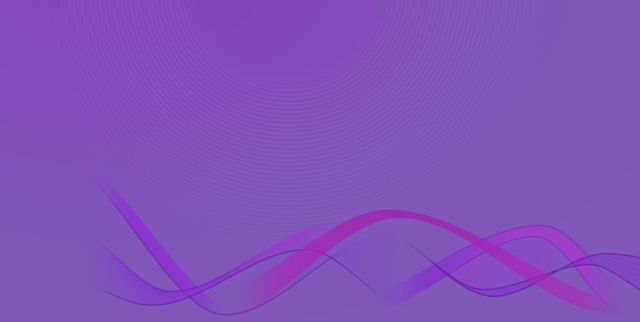
This background is drawn by a Shadertoy shader. Its source:

```glsl
// Violet backdrop with faint concentric rings and translucent silk ribbons.
// Each ribbon is a fill and a fan of lines blended between two smooth curves;
// each curve is a chain of eased ramps. Lengths are in canvas heights.
#define BASE vec3(0.500, 0.345, 0.725)
#define GLOW vec3(0.515, 0.270, 0.730)
#define VIOLET vec3(0.52, 0.16, 0.84)
#define ORCHID vec3(0.68, 0.18, 0.83)
#define MAGENTA vec3(0.70, 0.12, 0.71)
#define INK vec3(0.36, 0.10, 0.62)
#define RING_CENTER vec2(0.894, 1.05)
#define RING_GAP 0.0135
#define LINE_WIDTH 0.0014

// Smooth curve through four turning points
float swell(float x, vec2 a, vec2 b, vec2 c, vec2 d) {
    return a.y + (b.y - a.y) * smoothstep(a.x, b.x, x)
               + (c.y - b.y) * smoothstep(b.x, c.x, x)
               + (d.y - c.y) * smoothstep(c.x, d.x, x);
}

// Visible between x0 and x1, with soft ends
float span(float x, float x0, float x1, float soft) {
    return smoothstep(x0, x0 + soft, x) * (1.0 - smoothstep(x1 - soft, x1, x));
}

// Coverage of a curve at height c, corrected for its slope
float stroke(float y, float c, float slope, float px) {
    float dist = abs(y - c) / sqrt(1.0 + slope * slope);
    return 1.0 - smoothstep(LINE_WIDTH - px * 0.5, LINE_WIDTH + px, dist);
}

// Coverage of the area between two curves
float between(float y, float a, float b, float px) {
    return smoothstep(-px, px, y - min(a, b)) * smoothstep(-px, px, max(a, b) - y);
}

// Fan of lines between two curves: x is the inner lines, y the two edges
vec2 fan(float y, float a, float b, float count, float px) {
    float slopeA = dFdx(a) / px, slopeB = dFdx(b) / px;
    float inner = 0.0;
    for (float i = 1.0; i < count; i++) {
        float t = i / count;
        inner = max(inner, stroke(y, mix(a, b, t), mix(slopeA, slopeB, t), px));
    }
    return vec2(inner, max(stroke(y, a, slopeA, px), stroke(y, b, slopeB, px)));
}

vec3 backdrop(vec2 p, float px) {
    vec2 g = (p - vec2(0.42, 1.08)) / vec2(0.95, 0.58);
    vec3 col = mix(BASE, GLOW, exp(-dot(g, g)));
    // Rings around a slightly deeper disc
    float r = length(p - RING_CENTER);
    col = mix(col, GLOW * 0.98, 0.35 * (1.0 - smoothstep(0.24, 0.32, r)));
    float offset = abs(fract(r / RING_GAP) - 0.5) * RING_GAP;
    float ring = 1.0 - smoothstep(0.0, LINE_WIDTH + px, offset);
    float fade = smoothstep(0.29, 0.34, r) * (1.0 - smoothstep(0.5, 0.92, r));
    return col + vec3(0.025, 0.035, 0.02) * ring * fade;
}

void mainImage(out vec4 fragColor, in vec2 fragCoord) {
    float px = 1.0 / iResolution.y;
    vec2 p = fragCoord * px;
    p.x *= 1.9845 * iResolution.y / iResolution.x;
    float x = p.x, y = p.y;
    vec3 col = backdrop(p, px);

    // Steep ribbon falling from the left, then rising faintly
    float a = swell(x, vec2(0.15, 0.52), vec2(0.70, 0.023), vec2(1.22, 0.28), vec2(1.6, 0.10));
    float b = swell(x, vec2(0.20, 0.50), vec2(0.76, 0.030), vec2(1.26, 0.26), vec2(1.6, 0.05));
    float fade = span(x, 0.27, 0.72, 0.16);
    vec2 lines = fan(y, a, b, 8.0, px);
    col = mix(col, mix(VIOLET, ORCHID, 0.4), between(y, a, b, px) * fade * 0.65);
    col = mix(col, VIOLET, lines.x * fade * 0.25);
    col = mix(col, INK, stroke(y, a, dFdx(a) / px, px) * span(x, 0.28, 1.1, 0.12) * 0.5);

    // Long ribbon sweeping through the left valley
    float top = swell(x, vec2(0.20, 0.30), vec2(0.53, 0.095), vec2(1.05, 0.31), vec2(1.4, 0.20));
    float low = swell(x, vec2(0.20, 0.13), vec2(0.47, 0.052), vec2(0.95, 0.225), vec2(1.28, 0.04));
    col = mix(col, VIOLET, between(y, low, a, px) * span(x, 0.72, 1.3, 0.26) * 0.15);
    fade = span(x, 0.25, 1.08, 0.2);
    float rim = exp(-abs(y - top) * 22.0);
    lines = fan(y, top, low, 10.0, px);
    col = mix(col, mix(VIOLET, ORCHID, smoothstep(0.5, 0.9, x)),
              between(y, top, low, px) * fade * mix(0.18, 0.62, rim));
    col = mix(col, VIOLET, lines.x * fade * 0.18);
    col = mix(col, INK, stroke(y, low, dFdx(low) / px, px) * span(x, 0.26, 1.22, 0.14) * 0.55);
    col = mix(col, INK, stroke(y, top, dFdx(top) / px, px) * span(x, 0.26, 0.85, 0.2) * 0.45);

    // Right arch and the crossing pair of strands below it
    top = swell(x, vec2(0.98, 0.04), vec2(1.68, 0.300), vec2(2.06, 0.0), vec2(2.3, 0.0));
    low = swell(x, vec2(1.12, 0.03), vec2(1.66, 0.265), vec2(1.95, 0.02), vec2(2.3, 0.0));
    a = swell(x, vec2(1.14, 0.30), vec2(1.53, 0.080), vec2(1.88, 0.212), vec2(2.2, 0.16));
    b = swell(x, vec2(1.17, 0.28), vec2(1.50, 0.101), vec2(1.83, 0.178), vec2(2.05, 0.08));
    fade = span(x, 1.28, 1.78, 0.14);
    float lens = between(y, low, a, px);
    lines = fan(y, low, a, 14.0, px);
    col = mix(col, VIOLET, lens * fade * 0.16);
    col = mix(col, ORCHID, lines.x * fade * 0.32);
    fade = span(x, 1.17, 1.94, 0.16);
    lines = fan(y, top, low, 6.0, px);
    col = mix(col, mix(VIOLET, ORCHID, smoothstep(1.3, 1.65, x)), between(y, top, low, px) * fade * 0.62);
    col = mix(col, INK, lines.y * span(x, 1.3, 1.95, 0.15) * 0.35);
    fade = span(x, 1.24, 2.1, 0.14);
    lines = fan(y, a, b, 5.0, px);
    col = mix(col, VIOLET, between(y, a, b, px) * fade * 0.35);
    col = mix(col, INK, (lines.y * 0.6 + lines.x * 0.08) * fade);

    // Magenta mesh arching over the centre, tightest at its crest
    top = swell(x, vec2(0.66, 0.10), vec2(1.205, 0.347), vec2(2.0, 0.05), vec2(2.3, 0.05));
    low = swell(x, vec2(0.62, -0.02), vec2(1.24, 0.325), vec2(1.90, 0.03), vec2(2.3, 0.03));
    fade = span(x, 0.72, 1.94, 0.18);
    lines = fan(y, top, low, 13.0, px);
    float crest = exp(-pow((x - 1.25) / 0.25, 2.0));
    col = mix(col, MAGENTA, between(y, top, low, px) * fade * mix(0.22, 0.5, crest));
    col = mix(col, mix(MAGENTA, INK, crest * 0.3), max(lines.x * 0.5, lines.y * 0.6) * fade);

    fragColor = vec4(col, 1.0);
}
```
